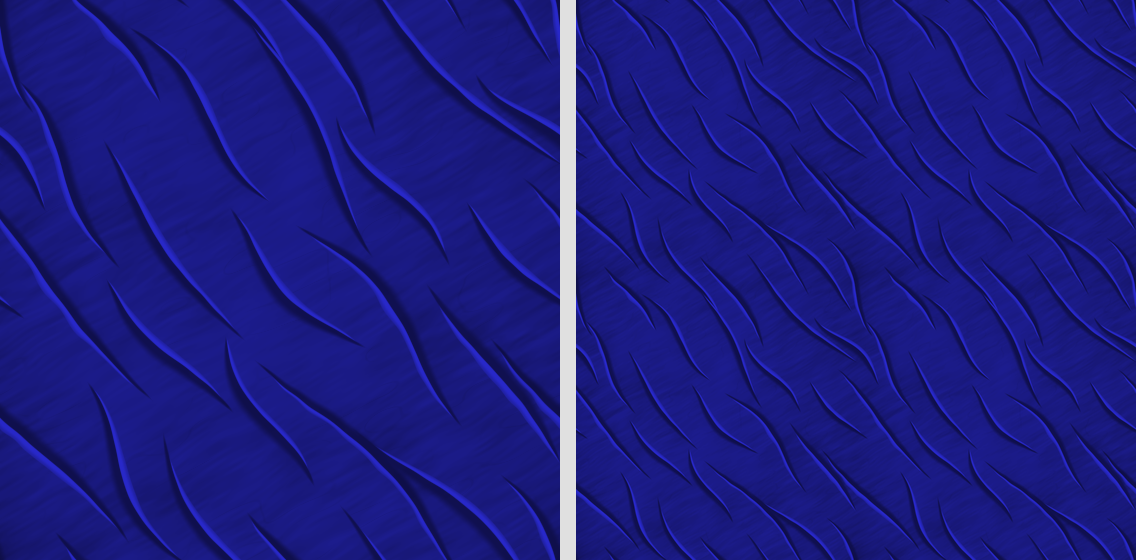
Left, the tile; right, the same tile 2 across and 2 down.
Reproduce this texture procedurally as a Shadertoy shader.

```glsl
const float STROKES = 22.0;
const float LATTICE_STEP = 5.0;
const float STROKE_ANGLE = -0.92;
const vec3 BLUE_TINT = vec3(0.198, 0.198, 1.0);
const float GROUND_TONE = 0.516;
const float GROOVE_TONE = 0.28;
const float RIDGE_TONE = 0.80;
const float RIDGE_EDGE_TONE = 0.65;

float hash(vec2 p) {
    return fract(sin(dot(p, vec2(127.1, 311.7))) * 43758.5453);
}

// Folds a noise cell back into one tile of a sheared grid
vec2 wrapCell(vec2 cell, vec2 period, float shear) {
    float turn = floor(cell.x / period.x);
    return vec2(cell.x - turn * period.x, mod(cell.y + turn * shear, period.y));
}

// Tiling value noise whose cells lean by shear / period.y
float noise(vec2 uv, vec2 period, float shear) {
    vec2 q = uv * period - vec2(0.0, uv.x * shear);
    vec2 cell = floor(q);
    vec2 f = q - cell;
    f = f * f * (3.0 - 2.0 * f);
    float a = hash(wrapCell(cell, period, shear));
    float b = hash(wrapCell(cell + vec2(1, 0), period, shear));
    float c = hash(wrapCell(cell + vec2(0, 1), period, shear));
    float d = hash(wrapCell(cell + vec2(1, 1), period, shear));
    return mix(mix(a, b, f.x), mix(c, d, f.x), f.y);
}

float clouds(vec2 uv) {
    return 0.5 * noise(uv, vec2(4), 1.0)
         + 0.3 * noise(uv, vec2(9), 3.0)
         + 0.2 * noise(uv, vec2(19), 8.0);
}

// Brushed ground: soft clouds, leaning bristle marks and thin scratches
float groundTone(vec2 uv) {
    float cloud = clouds(uv);
    vec2 warped = uv + 0.012 * vec2(noise(uv, vec2(11), 0.0), noise(uv, vec2(13), 0.0));
    float bristles = 0.55 * noise(warped, vec2(13, 70), 36.0)
                   + 0.45 * noise(warped, vec2(30, 150), 90.0) - 0.5;
    float contour = abs(noise(warped, vec2(16, 38), 17.0) - 0.5);
    float scratch = 1.0 - smoothstep(0.0, 0.05, contour);
    scratch *= smoothstep(0.45, 0.8, noise(uv, vec2(17), 5.0));
    float roughness = mix(0.12, 0.05, smoothstep(0.35, 0.7, cloud));
    return GROUND_TONE + 0.13 * (cloud - 0.5) + roughness * bristles - 0.025 * scratch;
}

// Band from 0 to width with softened sides
float band(float t, float width, float soft) {
    return smoothstep(-soft, soft, t) * (1.0 - smoothstep(width - soft, width + soft, t));
}

// One tapered fold: a bright ridge beside a dark groove
float paintFold(float tone, vec2 uv, float id, float wobble) {
    vec2 jitter = vec2(hash(vec2(id, 1)), hash(vec2(id, 2))) - 0.5;
    vec2 center = vec2(id, id * LATTICE_STEP) / STROKES + 0.06 * jitter;
    vec2 p = fract(uv - center + 0.5) - 0.5;

    float angle = STROKE_ANGLE + 0.36 * (hash(vec2(id, 3)) - 0.5);
    vec2 along = vec2(cos(angle), sin(angle));
    vec2 across = vec2(-along.y, along.x);
    float halfLength = mix(0.15, 0.29, hash(vec2(id, 4)));
    float s = dot(p, along) / halfLength;
    float bend = mix(0.010, 0.026, hash(vec2(id, 5)));
    float t = dot(p, across) - bend * sin(2.7 * s + 6.283 * hash(vec2(id, 6)));
    t += 0.003 * (wobble - 0.5);
    t *= hash(vec2(id, 7)) < 0.5 ? -1.0 : 1.0;

    float taper = max(0.0, 1.0 - s * s);
    float presence = smoothstep(0.0, 0.22, taper);
    float shift = 0.24 * (hash(vec2(id, 8)) - 0.5);
    float ridgeTaper = max(0.0, 1.0 - pow(1.1 * s + shift, 2.0));

    // Wide shade on the groove side, faint lift on the ridge side
    float shadeReach = exp(-abs(t) / 0.026) * taper;
    tone += shadeReach * mix(-0.065, 0.02, smoothstep(-0.004, 0.004, t));

    // Groove, crisp against the ridge and fading outwards
    float grooveWidth = mix(0.019, 0.026, hash(vec2(id, 9))) * taper + 0.001;
    float depth = -t / grooveWidth;
    float groove = smoothstep(-0.002, 0.0015, -t) * (1.0 - smoothstep(0.4, 1.1, depth));
    tone = mix(tone, GROOVE_TONE + 0.03 * wobble, 0.93 * groove * presence);

    // Ridge, brightest along the groove
    float ridgeWidth = mix(0.009, 0.013, hash(vec2(id, 10))) * ridgeTaper * (0.75 + 0.5 * wobble);
    float ridge = band(t, ridgeWidth, 0.0015) * smoothstep(0.0, 0.3, ridgeTaper);
    float falloff = smoothstep(0.35, 0.95, t / (ridgeWidth + 0.0005));
    float ridgeTone = mix(RIDGE_TONE, RIDGE_EDGE_TONE, falloff);
    return mix(tone, ridgeTone, 0.95 * ridge);
}

void mainImage(out vec4 fragColor, in vec2 fragCoord) {
    vec2 uv = fragCoord / iResolution.xy;
    float tone = groundTone(uv);
    float wobble = noise(uv, vec2(22), 7.0);
    for (float id = 0.0; id < STROKES; id++) {
        tone = paintFold(tone, uv, id, wobble);
    }
    fragColor = vec4(BLUE_TINT * tone, 1.0);
}
```
